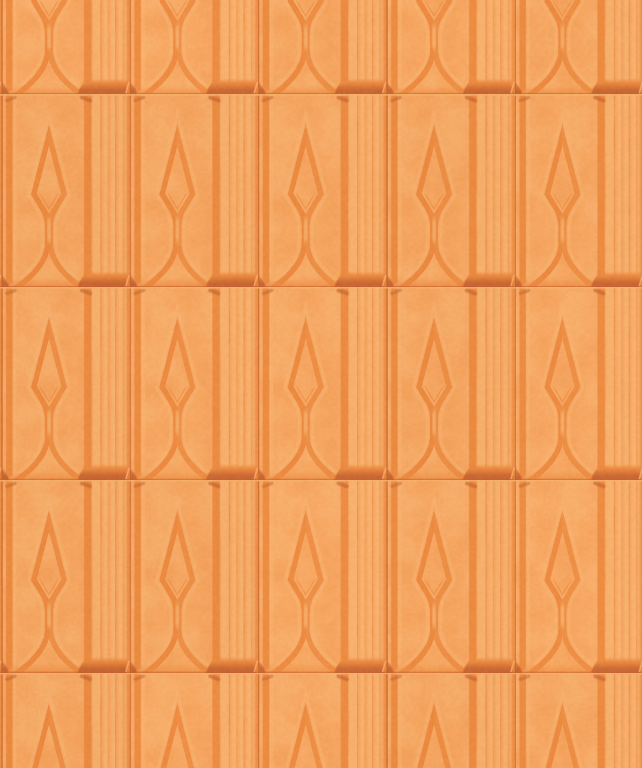
Reproduce this pattern procedurally as a Shadertoy shader.

```glsl
// Glazed clay roof tiles, five across and about four down, each with a pressed
// diamond-and-arch ornament, ribbed right edge and shaded bottom lip.
// Tones are layered from soft bands and signed distances in tile coordinates.

const float CANVAS_HEIGHT = 768.0;             // design units, origin at top left
const vec2 TILE = vec2(128.35, 192.9);
const vec2 FIRST_SEAM = vec2(2.0, 94.5);
const float CENTER_X = 47.0;                   // axis of the ornament

const vec3 BASE  = vec3(0.96, 0.65, 0.38);
const vec3 LIGHT = vec3(0.965, 0.69, 0.43);
const vec3 MID   = vec3(0.94, 0.60, 0.32);
const vec3 DARK  = vec3(0.92, 0.54, 0.25);
const vec3 DEEP  = vec3(0.76, 0.38, 0.19);

float hash(vec2 p) {
    return fract(sin(dot(p, vec2(127.1, 311.7))) * 43758.5453);
}

float noise(vec2 p) {
    vec2 i = floor(p), f = fract(p);
    f = f * f * (3.0 - 2.0 * f);
    return mix(mix(hash(i), hash(i + vec2(1, 0)), f.x),
               mix(hash(i + vec2(0, 1)), hash(i + vec2(1, 1)), f.x), f.y);
}

float fbm(vec2 p) {
    float sum = 0.0, amp = 0.55;
    for (int i = 0; i < 4; i++) {
        sum += amp * noise(p);
        p = p * 2.1 + 17.3;
        amp *= 0.5;
    }
    return sum;
}

// 1 between a and b, with edges softened by s.
float band(float x, float a, float b, float s) {
    return smoothstep(a - s, a + s, x) * (1.0 - smoothstep(b - s, b + s, x));
}

float segment(vec2 p, vec2 a, vec2 b) {
    vec2 ab = b - a;
    return length(p - a - ab * clamp(dot(p - a, ab) / dot(ab, ab), 0.0, 1.0));
}

float stroke(vec2 p, vec2 a, vec2 b, float radius, float s) {
    return 1.0 - smoothstep(radius - s, radius + s, segment(p, a, b));
}

float smoothMin(float a, float b, float k) {
    float h = max(k - abs(a - b), 0.0) / k;
    return min(a, b) - h * h * k * 0.25;
}

// Signed distance to the diamond joined by a neck to a flared arch.
float ornament(vec2 q) {
    float upper = dot(q - vec2(0, 28), normalize(vec2(72, -18.5)));
    float lower = dot(q - vec2(18.5, 100), normalize(vec2(24, 14.5)));
    float flare = max(q.y - 148.0, 0.0);
    float slope = 0.033 * flare;
    float foot = (q.x - 4.5 - 0.0165 * flare * flare) / sqrt(1.0 + slope * slope);
    return smoothMin(max(upper, lower), max(foot, 120.0 - q.y), 5.0);
}

vec3 drawOrnament(vec3 col, vec2 p, float s) {
    vec2 q = vec2(abs(p.x - CENTER_X), p.y);
    float d = ornament(q);
    col = mix(col, LIGHT, 0.7 * band(d, 0.5, 3.5, 1.2));
    col = mix(col, DARK, (p.x < CENTER_X ? 1.0 : 0.85) * band(d, -5.8, -0.5, s));
    col = mix(col, LIGHT, 0.8 * band(q.x, -3.0, 1.8, 1.2) * band(p.y, 124.0, 147.0, 5.0));
    float crease = band(d, -9.0, -8.0, s) * band(p.y, 100.0, 118.0, 3.0);
    return mix(col, DARK, 0.75 * crease);
}

// Side channels, their bright rims and the ribs on the right.
vec3 drawChannels(vec3 col, vec2 p, float s) {
    col = mix(col, LIGHT, 0.85 * band(p.x, 91.0, 126.0, 1.0));
    col = mix(col, LIGHT, 0.7 * band(p.x, 11.0, 14.5, 1.0));
    col = mix(col, DARK, 0.95 * band(p.x, 4.0, 10.5, s + 0.3));
    col = mix(col, DARK, 0.95 * band(p.x, 82.0, 89.5, s + 0.3));
    for (int i = 0; i < 4; i++) {
        float rib = 99.0 + 7.4 * float(i);
        float depth = mod(float(i), 2.0) < 0.5 ? 0.85 : 0.45;
        float wear = 0.6 + 0.5 * noise(vec2(rib, p.y * 0.06));
        col = mix(col, DARK, depth * wear * band(p.x, rib - 0.6, rib + 0.6, s));
        col = mix(col, MID, 0.45 * band(p.x, rib, rib + 2.5, 1.5));
    }
    return col;
}

// Rounded lip, corner notches and the joints between tiles.
vec3 drawJoints(vec3 col, vec2 p, float s) {
    float wrapped = p.x < 40.0 ? p.x + TILE.x : p.x;
    float spread = smoothstep(174.0, TILE.y, p.y);
    float lip = band(wrapped, 84.0 - 8.0 * spread, 126.0 + 9.0 * spread, 1.5);
    col = mix(col, DARK, 0.6 * smoothstep(182.0, TILE.y, p.y));
    col = mix(col, DARK, lip * smoothstep(176.0, 182.0, p.y));
    col = mix(col, DEEP, 0.85 * lip * smoothstep(180.0, 190.0, p.y));
    col = mix(col, DEEP, 0.6 * stroke(p, vec2(80, 3), vec2(88, 6), 2.0, 1.3));
    col = mix(col, DEEP, 0.5 * stroke(p, vec2(5, 6), vec2(13, 3), 1.7, 1.3));
    float seam = min(p.x, TILE.x - p.x);
    col = mix(col, DARK, 0.8 * band(p.x, 124.5, 130.0, 1.5));
    col = mix(col, DEEP, 0.65 * (1.0 - smoothstep(0.3, 0.5 + s, seam)));
    col = mix(col, DEEP, 0.55 * band(p.y, TILE.y - 1.6, TILE.y + 3.0, s));
    col = mix(col, LIGHT, 0.8 * band(p.y, -3.0, 1.2, s));
    return mix(col, LIGHT, 0.75 * stroke(p, vec2(124, 191), vec2(127, 181), 0.8, s));
}

void mainImage(out vec4 fragColor, in vec2 fragCoord) {
    float unit = CANVAS_HEIGHT / iResolution.y;
    float soft = max(0.6, 0.6 * unit);
    vec2 pos = vec2(fragCoord.x, iResolution.y - fragCoord.y) * unit - FIRST_SEAM;
    vec2 id = floor(pos / TILE);
    vec2 p = pos - id * TILE;

    // Mottled clay, with a slight shift of tone from tile to tile.
    float mottle = fbm(p * 0.045 + 0.4 * id);
    vec3 col = mix(BASE, LIGHT, 0.7 * smoothstep(0.4, 0.75, mottle));
    col = mix(col, MID, 0.3 * smoothstep(0.45, 0.2, mottle));
    col = drawChannels(col, p, soft);
    col = drawOrnament(col, p, soft);
    col = drawJoints(col, p, soft);
    col += 0.012 * (hash(id) - 0.5) + 0.02 * (noise(pos * 0.4) - 0.5);
    fragColor = vec4(col, 1.0);
}
```
